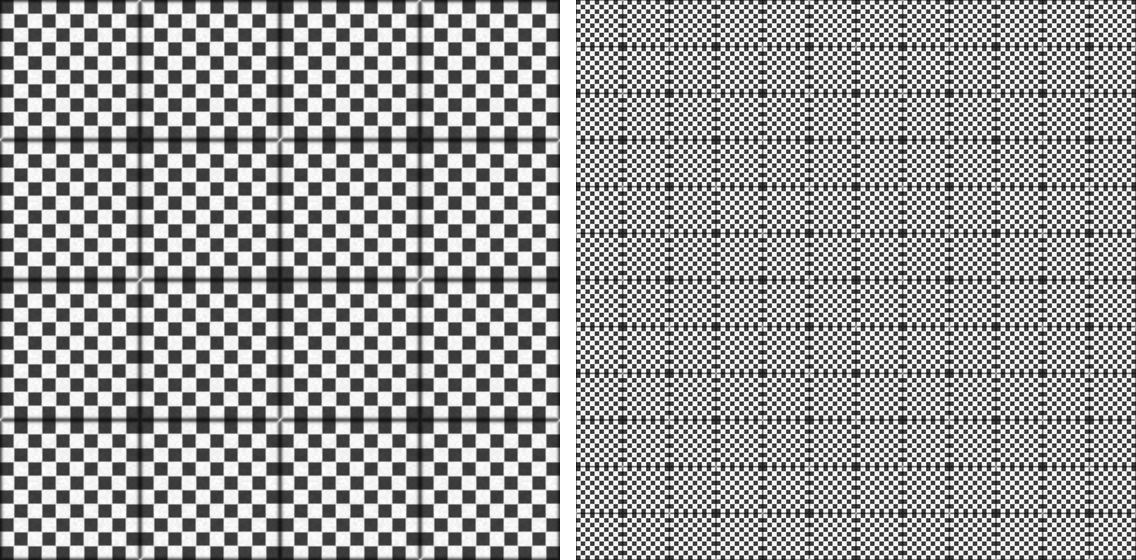
Left: one tile. Right: repeated 3 by 3.
A three.js fragment shader for this pattern:

```glsl
// Mirrored checkerboard tiles with soft edges, fine grain and dark joints.
#define TILES 4.0          // tiles across and down, even so that mirroring wraps
#define CELLS 10.0         // checks per tile side
#define LIGHT vec3(0.965)
#define DARK vec3(0.235)
#define EDGE_SOFTNESS 0.34
#define JOINT_WIDTH 0.018  // in tiles
#define JOINT_DEPTH 0.65
#define GRAIN_SCALE 64.0   // grains per tile side
#define GRAIN_AMOUNT 0.07
#define GLINT_RADIUS 0.022 // in tiles

varying vec2 vUv;

float hash(vec2 p) {
  return fract(sin(dot(p, vec2(127.1, 311.7))) * 43758.5453);
}

float valueNoise(vec2 p) {
  vec2 cell = floor(p);
  vec2 f = fract(p);
  f = f * f * (3.0 - 2.0 * f);
  float low = mix(hash(cell), hash(cell + vec2(1.0, 0.0)), f.x);
  float high = mix(hash(cell + vec2(0.0, 1.0)), hash(cell + vec2(1.0)), f.x);
  return mix(low, high, f.y);
}

// Soft checks; the outermost checks stay unbroken across the mirror lines.
float darkChecks(vec2 tile) {
  vec2 c = clamp(tile * CELLS, 0.5, CELLS - 0.5);
  vec2 wave = clamp(sin(c * 3.14159) / EDGE_SOFTNESS, -1.0, 1.0);
  return smoothstep(-0.5, 1.0, wave.x * wave.y);
}

// Small diagonal break in the joints where four light checks meet.
float cornerGlint(vec2 p) {
  vec2 corner = floor(p + 0.5);
  vec2 q = (p - corner) / GLINT_RADIUS;
  float isLight = mod(corner.x + corner.y, 2.0);
  float diagonal = (q.x - q.y) * 1.5;
  return isLight * exp(-dot(q, q) - diagonal * diagonal);
}

void main() {
  vec2 p = vUv * TILES;
  vec2 tile = 1.0 - abs(mod(p, 2.0) - 1.0);

  // Checks
  float dark = darkChecks(tile);
  vec3 color = mix(LIGHT, DARK, dark);

  // Grain, stronger on the light checks
  float grain = valueNoise(tile * GRAIN_SCALE) - 0.5;
  color += grain * GRAIN_AMOUNT * mix(1.0, 0.6, dark);

  // Joints along the tile borders
  vec2 border = min(tile, 1.0 - tile);
  float d = min(border.x, border.y) / JOINT_WIDTH;
  float joint = JOINT_DEPTH * exp(-d * d);
  color *= 1.0 - joint * (1.0 - 0.8 * cornerGlint(p));

  gl_FragColor = vec4(clamp(color, 0.0, 1.0), 1.0);
}
```
